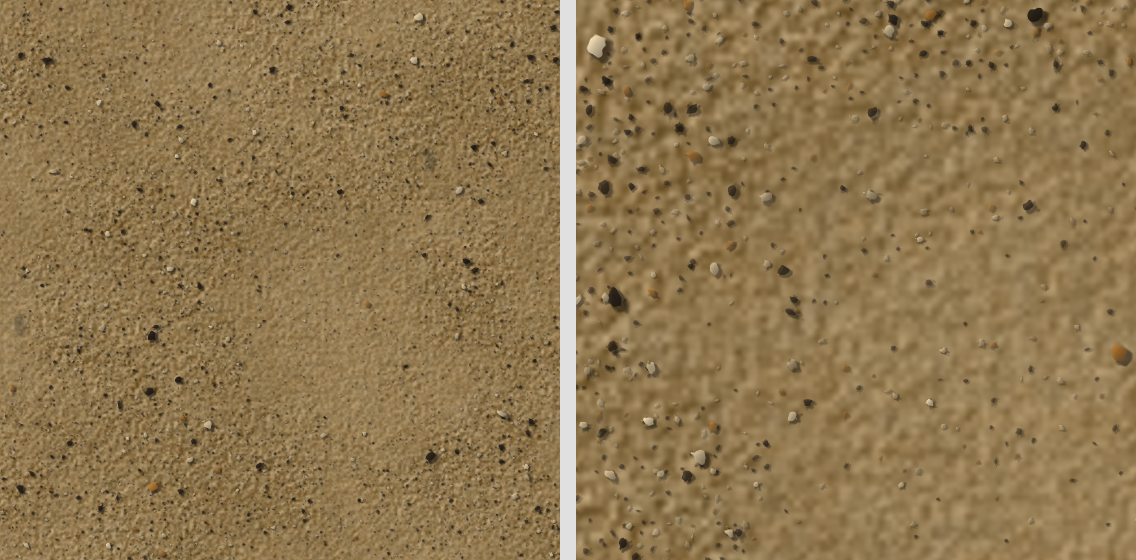
Left, the full canvas; right, a detail of the centre.
This texture is drawn by a WebGL 2 fragment shader. Its source:

```glsl
#version 300 es
precision highp float;
// Dry packed sand with fine grit, dark and pale pebbles, and faint stains.
#define SAND vec3(0.573, 0.474, 0.313)
#define DARK_STONE vec3(0.15, 0.12, 0.09)
#define PALE_STONE vec3(0.82, 0.75, 0.62)
#define OCHRE_STONE vec3(0.63, 0.42, 0.17)
#define LIGHT_DIR vec2(-0.75, 0.66)
#define GRAIN_CONTRAST 0.13
#define RELIEF_CONTRAST 0.17
#define MOTTLE_CONTRAST 0.07
#define SHADOW_DEPTH 0.55
#define STAIN_COUNT 6

uniform vec2 u_resolution;
out vec4 fragColor;

// Integer hash: three random values per cell and seed.
vec3 hash(vec2 cell, int seed) {
    uvec3 v = uvec3(ivec3(ivec2(cell), seed) + 4096);
    v = v * 1664525u + 1013904223u;
    v.x += v.y * v.z; v.y += v.z * v.x; v.z += v.x * v.y;
    v ^= v >> 16u;
    v.x += v.y * v.z; v.y += v.z * v.x; v.z += v.x * v.y;
    return vec3(v) * exp2(-32.0);
}

float noise(vec2 p, int seed) {
    vec2 i = floor(p), f = fract(p), e = vec2(0.0, 1.0);
    f = f * f * (3.0 - 2.0 * f);
    return mix(mix(hash(i, seed).x, hash(i + e.yx, seed).x, f.x),
               mix(hash(i + e.xy, seed).x, hash(i + e.yy, seed).x, f.x), f.y);
}

// Signed unevenness of the bed: broad patches down to clumps of grains.
float mottle(vec2 uv) {
    float sum = 0.0, amp = 0.5, freq = 5.0;
    for (int i = 0; i < 5; i++) {
        sum += amp * (noise(uv * freq, 20 + i) - 0.5);
        freq *= 2.1;
        amp *= 0.8;
    }
    return sum;
}

// How gritty the ground is at a place, from smooth to coarse.
float grittiness(vec2 uv) {
    return smoothstep(0.25, 0.75, 0.6 * noise(uv * 6.0, 40) + 0.4 * noise(uv * 15.0, 41));
}

// Distance to a lumpy, rotated, flattened pebble.
float pebble(vec2 d, float radius, float angle, float flatness, vec2 cell) {
    float c = cos(angle), s = sin(angle);
    vec2 q = mat2(c, -s, s, c) * d / vec2(1.0, flatness);
    float lump = noise(q / radius * 1.4 + cell * 7.0, 60) - 0.5;
    return (length(q) * (1.0 + 0.7 * lump) - radius) * flatness;
}

// One layer of scattered pebbles with shaded bodies and shadows.
vec3 scatter(vec3 col, vec2 uv, float freq, float size, float density,
             float opacity, int seed, float px) {
    vec2 home = floor(uv * freq);
    for (int n = 0; n < 9; n++) {
        vec2 cell = home + vec2(n % 3, n / 3) - 1.0;
        vec3 place = hash(cell, seed);
        vec2 centre = (cell + 0.15 + 0.7 * place.xy) / freq;
        vec2 d = uv - centre;
        if (length(d) > size * 3.5 + px) continue;
        if (place.z > density * mix(0.35, 1.7, grittiness(centre))) continue;
        vec3 kind = hash(cell, seed + 1), form = hash(cell, seed + 2);
        float radius = size * mix(0.6, 1.25, form.x * form.x);
        float angle = form.y * 6.2832, flatness = mix(0.4, 0.95, sqrt(form.z));

        vec2 shadowOffset = d + LIGHT_DIR * radius * 0.75;
        float shadowEdge = pebble(shadowOffset, radius, angle, flatness, cell);
        float shadow = 1.0 - smoothstep(-px, px + radius * 0.35, shadowEdge);
        col *= 1.0 - SHADOW_DEPTH * opacity * shadow;

        vec3 body = kind.x < 0.5 ? DARK_STONE
                  : kind.x < 0.9 ? mix(SAND, PALE_STONE, 0.55 + 0.5 * kind.y)
                  : OCHRE_STONE;
        body *= 0.95 + 0.22 * dot(d, LIGHT_DIR) / radius + 0.2 * (kind.z - 0.5);
        float edge = pebble(d, radius, angle, flatness, cell);
        col = mix(col, body, opacity * (1.0 - smoothstep(-px * 0.7, px * 0.7, edge)));
    }
    return col;
}

void main() {
    float px = 1.0 / min(u_resolution.x, u_resolution.y);
    vec2 uv = gl_FragCoord.xy * px;

    // Sand bed: mottling, single grains and side-lit relief.
    float grit = grittiness(uv);
    float grain = GRAIN_CONTRAST * (noise(uv * 256.0, 1) - 0.5);
    vec2 bump = uv * 145.0, tilt = LIGHT_DIR * 0.3;
    float relief = RELIEF_CONTRAST * (noise(bump - tilt, 2) - noise(bump + tilt, 2));
    float tone = (grain + relief) * mix(0.75, 1.25, grit);
    tone += MOTTLE_CONTRAST * mottle(uv) - 0.012 * (grit - 0.5);
    vec3 col = SAND + tone + vec3(0.02, 0.0, -0.02) * (noise(uv * 60.0, 3) - 0.5);

    // Faint grey stains.
    for (int i = 0; i < STAIN_COUNT; i++) {
        vec3 spot = hash(vec2(i, 3), 80);
        vec2 d = (uv - spot.xy) / vec2(0.016, 0.022);
        float ragged = length(d) + 0.9 * (noise(uv * 70.0, 81) - 0.5);
        float stain = 1.0 - smoothstep(0.2, 1.1, ragged);
        col = mix(col, vec3(0.34, 0.3, 0.22) + tone, 0.55 * stain * spot.z);
    }

    // Grit and pebbles, from finest to largest.
    col = scatter(col, uv, 128.0, 0.0017, 0.26, 0.45, 100, px);
    col = scatter(col, uv, 64.0, 0.0028, 0.19, 0.68, 110, px);
    col = scatter(col, uv, 30.0, 0.0046, 0.13, 0.85, 120, px);
    col = scatter(col, uv, 14.0, 0.0078, 0.16, 0.95, 130, px);
    fragColor = vec4(clamp(col, 0.0, 1.0), 1.0);
}
```
